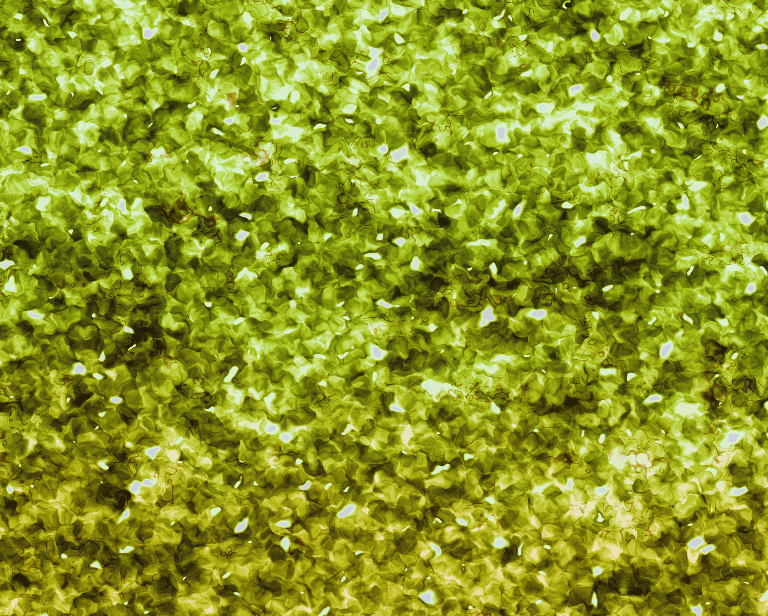
Give the GLSL for this texture, as a Shadertoy shader.

```glsl
// Backlit sheet of pressed green seaweed: crumpled flakes lie over each other.
// Three warped cell layers, clumps, wrinkles and dark strands sum to a light
// level, which a colour ramp tints; torn gaps let the white backlight through.

#define FLAKE_SCALE 27.0    // flakes per canvas height
#define FLAKE_CONTRAST 0.72
#define FLAKE_RIM 0.75      // darkness of flake outlines
#define EDGE_SHARP 22.0
#define CLUMP_CONTRAST 0.75
#define WRINKLE_CONTRAST 0.85
#define STRAND_DARKNESS 1.0
#define GAP_SCALE 22.0      // gap cells per canvas height
#define GAP_CHANCE 0.5
#define BRIGHTNESS 0.36

float hash(vec2 p) {
    return fract(sin(dot(p, vec2(127.1, 311.7))) * 43758.5453);
}

vec2 hash2(vec2 p) {
    return vec2(hash(p), hash(p + 41.7));
}

mat2 rotate(float a) {
    return mat2(cos(a), sin(a), -sin(a), cos(a));
}

// Value noise from -1 to 1
float noise(vec2 p) {
    vec2 i = floor(p), f = fract(p);
    f = f * f * (3.0 - 2.0 * f);
    float low = mix(hash(i), hash(i + vec2(1, 0)), f.x);
    float high = mix(hash(i + vec2(0, 1)), hash(i + vec2(1, 1)), f.x);
    return 2.0 * mix(low, high, f.y) - 1.0;
}

float fbm(vec2 p) {
    float sum = 0.0, amp = 1.0;
    for (int i = 0; i < 4; i++) {
        sum += amp * noise(p);
        p = rotate(0.5) * p * 2.03 + 17.3;
        amp *= 0.6;
    }
    return sum;
}

// One layer of flakes: x = light through the flake, y = closeness to its rim
vec2 flakes(vec2 p) {
    vec2 cell = floor(p), f = fract(p);
    float total = 0.0, best = 0.0, light = 0.0;
    for (int j = -1; j <= 1; j++)
    for (int i = -1; i <= 1; i++) {
        vec2 g = vec2(i, j), id = cell + g;
        vec2 d = f - g - hash2(id);
        float w = exp(-EDGE_SHARP * dot(d, d));
        float curl = 6.283 * hash(id + 5.9);
        light += w * (2.0 * hash(id + 73.1) - 1.0 + 1.1 * dot(d, vec2(cos(curl), sin(curl))));
        total += w;
        best = max(best, w);
    }
    return vec2(light / total, 1.0 - best / total);
}

// Torn gaps: x = depth inside the nearest gap (negative outside), y = its size
vec2 gaps(vec2 p) {
    vec2 cell = floor(p), f = fract(p), result = vec2(-9.0, 0.0);
    for (int j = -1; j <= 1; j++)
    for (int i = -1; i <= 1; i++) {
        vec2 g = vec2(i, j), id = cell + g + 211.0;
        float size = hash(id + 3.1);
        float radius = mix(0.07, 0.36, size * size);
        vec2 d = f - g - mix(vec2(0.15), vec2(0.85), hash2(id));
        d = rotate(2.4 * (hash(id + 9.4) - 0.5)) * d;
        d.y *= mix(1.2, 2.2, hash(id + 6.6));
        float depth = 1.0 - length(d) / radius;
        if (hash(id + 12.8) < GAP_CHANCE && depth > result.x) result = vec2(depth, size);
    }
    return result;
}

// Light level in standard deviations to colour
vec3 ramp(float z) {
    vec3 c = mix(vec3(0.14, 0.12, 0.03), vec3(0.27, 0.27, 0.05), clamp((z + 2.5) / 1.05, 0.0, 1.0));
    c = mix(c, vec3(0.40, 0.42, 0.04), clamp((z + 1.45) / 0.78, 0.0, 1.0));
    c = mix(c, vec3(0.52, 0.56, 0.04), clamp((z + 0.67) / 0.72, 0.0, 1.0));
    c = mix(c, vec3(0.68, 0.74, 0.10), clamp((z - 0.05) / 0.80, 0.0, 1.0));
    c = mix(c, vec3(0.79, 0.85, 0.44), clamp((z - 0.85) / 0.85, 0.0, 1.0));
    return mix(c, vec3(0.88, 0.91, 0.80), clamp((z - 1.70) / 0.60, 0.0, 1.0));
}

void mainImage(out vec4 fragColor, in vec2 fragCoord) {
    vec2 p = fragCoord / iResolution.y;
    vec2 crumple = vec2(noise(p * 47.0), noise(p * 47.0 + 31.0));
    crumple += 0.5 * vec2(noise(p * 110.0 + 7.0), noise(p * 110.0 + 53.0));
    vec2 q = p + 0.007 * crumple;

    // Overlapping flakes, each layer turned and finer than the last
    float z = BRIGHTNESS;
    for (int i = 0; i < 3; i++) {
        float k = float(i);
        vec2 layer = flakes(rotate(0.7 * k - 0.5) * q * vec2(0.85, 1.15) * FLAKE_SCALE * (1.0 + 0.5 * k) + 37.0 * k);
        z += FLAKE_CONTRAST * layer.x - FLAKE_RIM * layer.y;
    }

    // Level clumps, fine wrinkles and broad lighting
    float clump = fbm(q * vec2(6.0, 10.0) + 3.0);
    z += CLUMP_CONTRAST * clump + WRINKLE_CONTRAST * fbm(q * vec2(60.0, 78.0));
    z += 0.25 * cos(6.283 * (p.y - 0.95)) * smoothstep(0.0, 0.4, p.y);

    // Thin dark strands, mostly level
    float vein = abs(noise(q * vec2(15.0, 32.0) + 0.8 * crumple));
    float strand = smoothstep(0.13, 0.0, vein) * smoothstep(0.0, 0.5, noise(p * 19.0 + 80.0));
    z -= STRAND_DARKNESS * strand;

    // Pale torn gaps with a soft skirt
    vec2 gap = gaps((q + 0.002 * crumple.yx) * GAP_SCALE);
    float opening = smoothstep(-0.35, 0.3, gap.x + 0.12 * clump);
    z = mix(z, 2.4, opening);

    // Greener above, more golden below, brown in the strands, grey in wide gaps
    vec3 color = ramp(z);
    float golden = smoothstep(0.65, 0.05, p.y + 0.1 * clump);
    color *= mix(vec3(0.96, 1.03, 1.0), vec3(1.06, 0.97, 0.85), golden * (1.0 - opening));
    color = mix(color, color * vec3(1.0, 0.78, 0.8), strand * (1.0 - opening));
    float bare = smoothstep(0.3, 0.5, gap.x) * smoothstep(0.7, 0.9, gap.y);
    color = mix(color, vec3(0.80, 0.82, 0.86), bare);
    fragColor = vec4(clamp(color, 0.0, 1.0), 1.0);
}
```
